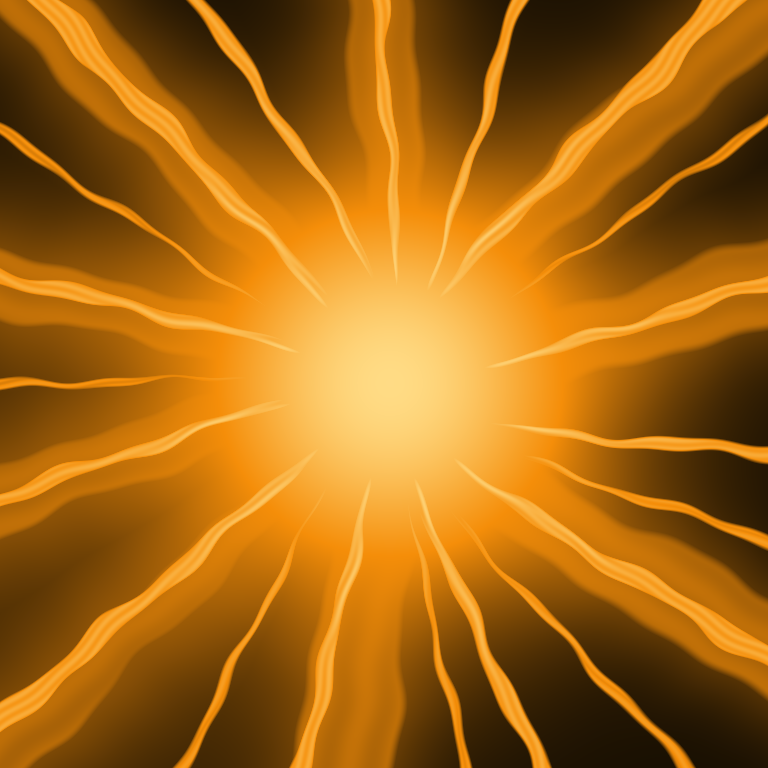
This background is drawn by a WebGL 1 fragment shader. Its source:

```glsl
precision highp float;
// Golden energy burst: wavy glowing filaments and broad amber beams from a hot core.

uniform vec2 u_resolution;

#define CENTER vec2(0.008, 0.001)
#define CORE_HEAT 2.0
#define CORE_RADIUS 0.27
#define BEAM_HEAT 0.76
#define HALO_HEAT 0.40
#define HALO_WIDTH 0.095
#define FILAMENT_HEAT 1.38
#define BEND_FALLOFF 5.0
#define WAVE_SIZE 0.0035
#define EDGE 0.004

const float PI = 3.14159;

// Heat 0..1 runs black to amber, 1..2 runs amber to pale gold.
vec3 heatColor(float heat) {
  vec3 amber = vec3(0.96, 0.55, 0.03);
  vec3 paleGold = vec3(1.0, 0.86, 0.52);
  vec3 dark = amber * min(heat, 1.0) + vec3(0.0, 0.006, 0.006);
  return mix(dark, paleGold, clamp(heat - 1.0, 0.0, 1.0));
}

// Signed arc distance from a ray whose angle bends near the core.
float rayOffset(float radius, float theta, float degrees, float bend) {
  float angle = radians(degrees + bend * exp(-BEND_FALLOFF * radius));
  float turn = mod(theta - angle + PI, 2.0 * PI) - PI;
  float wave = sin(radius * 31.0 + degrees) + 0.5 * sin(radius * 67.0 + degrees * 2.3);
  return radius * turn + WAVE_SIZE * wave * smoothstep(0.05, 0.3, radius);
}

// Bright strand with fine fibres and a thin highlight on the thicker ones.
float filament(float offset, float radius, float width, float seed) {
  float pulse = 1.0 + 0.22 * sin(radius * 43.0 + seed);
  float halfWidth = width * (0.45 + 0.9 * radius) * pulse;
  float body = 1.0 - smoothstep(halfWidth - EDGE, halfWidth + EDGE, abs(offset));
  float fibre = 0.9 + 0.1 * sin(offset * 520.0 + 5.0 * sin(radius * 9.0 + seed));
  float strength = mix(0.78, 1.0, smoothstep(0.006, 0.011, width));
  float shine = exp(-pow((offset - 0.3 * halfWidth) / 0.0035, 2.0));
  shine *= smoothstep(0.007, 0.010, width) * (1.0 - smoothstep(0.2, 0.5, radius));
  float heat = body * fibre * strength * FILAMENT_HEAT + 0.3 * shine * body;
  return heat * smoothstep(0.04, 0.15, radius);
}

// Broad translucent beam, drifting sideways as it leaves the core.
float beam(float offset, float radius, float width, float drift, float seed) {
  float side = offset - drift * radius * 2.0;
  float ripple = 0.004 * sin(radius * 24.0 + seed);
  float halfWidth = width * (0.72 + 0.5 * radius) + ripple;
  float body = 1.0 - smoothstep(halfWidth - 0.012, halfWidth + 0.012, abs(side));
  float streak = 0.96 + 0.06 * sin(side * 110.0 + seed + radius * 6.0);
  return body * streak * BEAM_HEAT;
}

// Four rays: strongest beam, halo and filament heat as x, y, z.
vec3 fan(vec2 polar, vec4 degrees, vec4 bend, vec4 width, vec4 beamWidth, vec4 drift) {
  vec3 heat = vec3(0.0);
  for (int i = 0; i < 4; i++) {
    float offset = rayOffset(polar.x, polar.y, degrees[i], bend[i]);
    float hasBeam = step(0.001, beamWidth[i]);
    float side = (offset - drift[i] * polar.x * 2.0) / HALO_WIDTH;
    float halo = HALO_HEAT * exp(-side * side);
    float broad = beam(offset, polar.x, beamWidth[i], drift[i], degrees[i]);
    float strand = filament(offset, polar.x, width[i], degrees[i]);
    heat = max(heat, vec3(broad * hasBeam, halo * hasBeam, strand));
  }
  return heat;
}

void main() {
  vec2 canvas = (gl_FragCoord.xy - 0.5 * u_resolution) / min(u_resolution.x, u_resolution.y);
  vec2 p = canvas - CENTER;
  vec2 polar = vec2(length(p), atan(p.y, p.x + 1e-6));

  // Beamed rays, then bare ones, as angle, bend, width, beam width, drift.
  vec3 rays = fan(polar, vec4(16.0, 48.0, 93.0, 132.6), vec4(-13.0, 22.0, -14.0, -10.0),
    vec4(0.013, 0.018, 0.012, 0.017), vec4(0.06, 0.05, 0.05, 0.05), vec4(0.0, -0.03, 0.0, 0.005));
  rays = max(rays, fan(polar, vec4(165.3, -162.5, -139.0, -103.0), vec4(-10.0, -15.0, 2.0, 2.0),
    vec4(0.013, 0.012, 0.015, 0.014), vec4(0.046, 0.05, 0.04, 0.07), vec4(0.01, 0.0, 0.025, 0.05)));
  rays = max(rays, fan(polar, vec4(-34.5, -67.5, -8.0, 119.0), vec4(-30.0, -17.0, -28.0, -40.0),
    vec4(0.016, 0.013, 0.010, 0.011), vec4(0.062, 0.0, 0.0, 0.0), vec4(0.01, 0.0, 0.0, 0.0)));
  rays = max(rays, fan(polar, vec4(72.0, 35.0, -21.0, -51.0), vec4(-8.0, 0.0, -22.0, -33.0),
    vec4(0.010, 0.007, 0.008, 0.008), vec4(0.0), vec4(0.0)));
  rays = max(rays, fan(polar, vec4(-78.5, -118.0, 181.0, 147.0), vec4(-6.0, -8.0, -8.0, 4.0),
    vec4(0.008, 0.008, 0.007, 0.007), vec4(0.0), vec4(0.0)));

  // Dim haze is warmer on the lower left.
  float haze = 0.09 + 0.22 * (1.0 - smoothstep(0.1, 0.75, length(canvas - vec2(-0.4, -0.18))));
  float core = CORE_HEAT * exp(-pow(polar.x / CORE_RADIUS, 2.0));
  float ambient = max(rays.x, haze + rays.y * (1.0 - haze));
  float heat = core + ambient * (1.0 - min(core, 1.0));

  // Filaments glow over the beams and melt into the core.
  float strand = rays.z + 0.12 * core * smoothstep(0.3, 1.0, rays.z);
  heat = max(heat, strand);
  gl_FragColor = vec4(heatColor(heat), 1.0);
}
```
